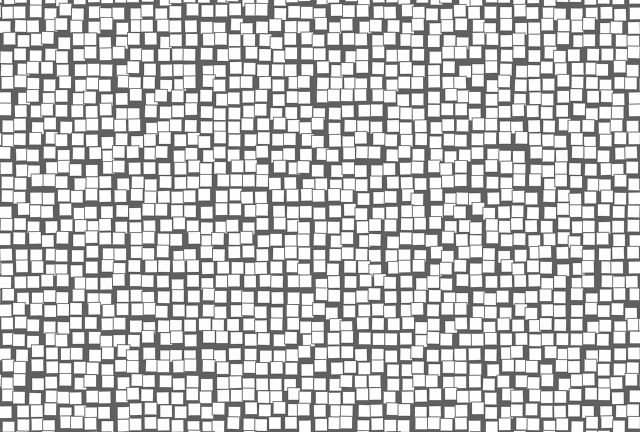
Reproduce this pattern procedurally as a WebGL 1 fragment shader.

```glsl
precision highp float;
// Loose grid of white outlined tiles, jittered and overlapping on dark grey.

uniform vec2 u_resolution;

const float ROWS = 30.35;        // tiles per canvas height
const float TILE_HALF = 0.47;    // half side, in cells
const float OUTLINE = 0.057;     // outline width, in cells
const float JITTER = 0.39;       // full range of the shift, in cells
const float TILT = 0.05;         // full range of the rotation, in radians

const vec3 GROUND_GREY = vec3(0.375);
const vec3 LINE_GREY = vec3(0.325);
const vec3 TILE_WHITE = vec3(0.995);

float hash(vec2 p, float seed) {
  return fract(sin(dot(p, vec2(127.1, 311.7)) + seed * 74.7) * 43758.5453);
}

vec2 rotate(vec2 p, float angle) {
  float c = cos(angle);
  float s = sin(angle);
  return vec2(c * p.x - s * p.y, s * p.x + c * p.y);
}

float squareDistance(vec2 p, float halfSide) {
  vec2 d = abs(p) - halfSide;
  return length(max(d, 0.0)) + min(max(d.x, d.y), 0.0);
}

float coverage(float dist, float pixel) {
  return clamp(0.5 - dist / (1.15 * pixel), 0.0, 1.0);
}

// Paints one tile of the given cell over the colour below it.
vec3 paintTile(vec3 below, vec2 p, vec2 cell, float pixel) {
  vec2 shift = (vec2(hash(cell, 1.0), hash(cell, 2.0)) - 0.5) * JITTER;
  float angle = (hash(cell, 3.0) - 0.5) * TILT;
  float dist = squareDistance(rotate(p - cell - 0.5 - shift, angle), TILE_HALF);
  vec3 outlined = mix(below, LINE_GREY, coverage(dist, pixel));
  return mix(outlined, TILE_WHITE, coverage(dist + OUTLINE, pixel));
}

void main() {
  vec2 p = gl_FragCoord.xy / u_resolution.y * ROWS;
  float pixel = ROWS / u_resolution.y;
  vec2 home = floor(p);

  // Stack the neighbours row by row from the top, left to right.
  vec3 color = GROUND_GREY;
  for (int row = 1; row >= -1; row--) {
    for (int column = -1; column <= 1; column++) {
      vec2 cell = home + vec2(float(column), float(row));
      color = paintTile(color, p, cell, pixel);
    }
  }
  gl_FragColor = vec4(color, 1.0);
}
```
